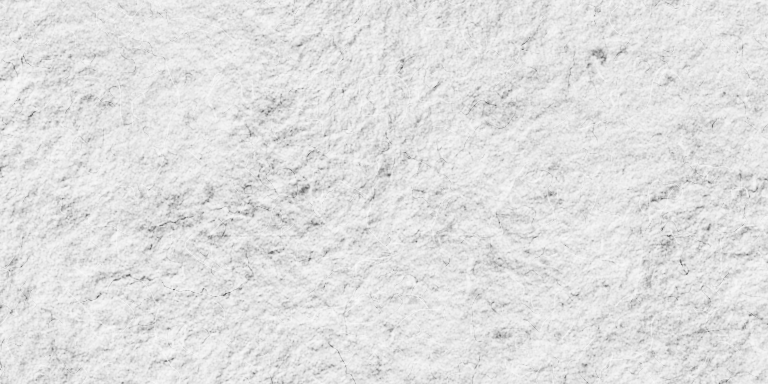
Give the GLSL for this texture, as a WebGL 1 fragment shader.

```glsl
precision highp float;
uniform vec2 u_resolution;

#define RELIEF_SCALE 21.0
#define RELIEF_GAIN 3.9
#define LIGHT_STEP 0.0045
#define BLOTCH_GAIN 0.42
#define GRAIN_GAIN 1.0
#define CRACK_WIDTH 0.006
#define CRACK_DEPTH 2.2
#define CREVICE_DEPTH 1.3
#define SCRATCH_GAIN 1.3
#define PALEST 0.99
#define SHADE 0.099
#define CONTRAST 0.43

const mat2 TURN = mat2(0.8, 0.6, -0.6, 0.8);

float hash(vec2 cell) {
  vec3 a = fract(vec3(cell.xyx) * vec3(0.1031, 0.1030, 0.0973));
  a += dot(a, a.yzx + 33.33);
  return fract((a.x + a.y) * a.z);
}

// Smooth value noise from -1 to 1
float noise(vec2 p) {
  vec2 i = floor(p);
  vec2 f = fract(p);
  f = f * f * (3.0 - 2.0 * f);
  float low = mix(hash(i), hash(i + vec2(1.0, 0.0)), f.x);
  float high = mix(hash(i + vec2(0.0, 1.0)), hash(i + 1.0), f.x);
  return 2.0 * mix(low, high, f.y) - 1.0;
}

float fbm(vec2 p) {
  float sum = 0.0;
  float amp = 1.0;
  for (int i = 0; i < 4; i++) {
    sum += amp * noise(p);
    p = TURN * p * 2.0 + 17.3;
    amp *= 0.6;
  }
  return sum;
}

// Stone surface, slightly stretched along the rising diagonal
float height(vec2 p) {
  vec2 along = vec2(dot(p, vec2(0.8, 0.6)), dot(p, vec2(-0.6, 0.8)));
  return fbm(along * vec2(0.92, 1.08) * RELIEF_SCALE + 40.0);
}

// Broken thin lines along the zero contours of warped noise
float veins(vec2 p, float scale, float width, float cover) {
  float contour = abs(noise(p * scale)) / (scale * 0.9);
  float line = 1.0 - smoothstep(width * 0.2, width, contour);
  float gate = noise(p * scale * 0.8 + 71.0) + 0.4 * noise(p * 27.0 + 9.0);
  return line * smoothstep(cover, cover + 0.2, gate);
}

void main() {
  vec2 p = gl_FragCoord.xy / u_resolution.y;
  vec2 warp = vec2(fbm(p * 11.0 + 3.0), fbm(p * 11.0 + 57.0));
  vec2 ragged = vec2(noise(p * 60.0 + 7.0), noise(p * 60.0 + 83.0));
  vec2 bent = p + 0.02 * warp + 0.003 * ragged;

  // Relief lit from above, with a wandering angle and roughness
  float rough = 1.0 + 0.3 * noise(p * 2.6 + 12.0);
  float angle = 2.0 + 0.7 * noise(p * 3.0 + 33.0);
  vec2 light = LIGHT_STEP * vec2(cos(angle), sin(angle));
  vec2 surface = p + 0.004 * warp;
  float dark = RELIEF_GAIN * rough * (height(surface + light) - height(surface));

  // Grey blotches, pitted clusters and crisp grain
  float blotch = fbm(p * 7.0 + 90.0);
  float pits = smoothstep(0.2, 0.8, fbm(p * 48.0 + 21.0));
  dark += BLOTCH_GAIN * blotch;
  dark += 0.9 * pits * smoothstep(0.0, 0.8, blotch);
  dark += GRAIN_GAIN * noise(TURN * p * 231.0);

  // Short crevices scattered everywhere, then longer cracks
  vec2 flake = p + 0.006 * warp + 0.002 * ragged;
  dark += CREVICE_DEPTH * veins(flake + 23.0, 24.0, 0.0042, 0.3);
  dark += CREVICE_DEPTH * veins(TURN * flake + 61.0, 33.0, 0.0036, 0.35);
  dark += CRACK_DEPTH * veins(bent + 5.0, 4.5, CRACK_WIDTH, 0.28);
  dark += 0.7 * CRACK_DEPTH * veins(bent + 31.0, 9.0, CRACK_WIDTH * 0.75, 0.35);

  // Pale fibres and scratches
  vec2 sweep = p + 0.006 * warp;
  dark -= SCRATCH_GAIN * veins(sweep + 13.0, 8.0, 0.005, 0.3);
  dark -= SCRATCH_GAIN * veins(TURN * sweep + 47.0, 15.0, 0.004, 0.3);
  dark -= SCRATCH_GAIN * veins(flake + 97.0, 28.0, 0.0038, 0.3);

  // Faint level seam
  float seam = 1.0 - smoothstep(0.001, 0.004, abs(p.y - 0.385 - 0.001 * warp.x));
  dark += 0.8 * seam * smoothstep(0.0, 0.5, noise(vec2(p.x * 5.0, 8.0)));

  float tone = PALEST - SHADE * exp(CONTRAST * min(dark, 4.0));
  gl_FragColor = vec4(vec3(tone), 1.0);
}
```
